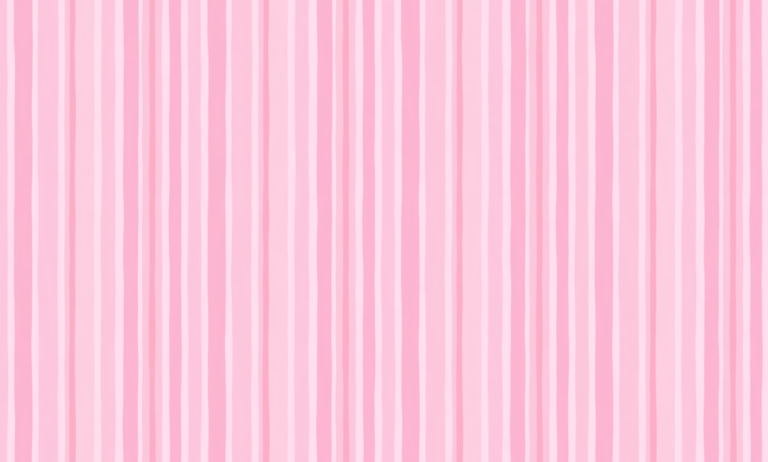
A Shadertoy shader for this pattern:

```glsl
// Pink hand-painted vertical stripes: one uneven group of bands repeats across.
// Bands are laid left to right, each covering the rest of the group from its
// leading edge on; gradient noise bends the edges and mottles the paint.

const float CANVAS_WIDTH = 768.0;  // design units across the canvas
const float PERIOD = 193.6;        // width of one group of bands
const float FIRST_GROUP = 14.2;    // where the first group begins
const float SEAM = 3.0;            // wrap point, inside the last pale band
const float WOBBLE = 1.3;          // edge drift
const float WOBBLE_LENGTH = 75.0;  // height of one edge bend
const float EDGE_SOFTNESS = 0.4;
const float MOTTLE = 0.008;        // paint unevenness

const int BANDS = 20;
const float WIDTHS[BANDS] = float[](
    18.0, 6.0, 20.0, 6.5, 4.7, 6.0, 18.8, 7.0, 14.0, 8.2,
    14.8, 4.0, 7.0, 6.2, 6.8, 7.0, 12.0, 7.0, 13.0, 6.6);

const int PALE = 0, LIGHT = 1, MID = 2, DARK = 3, DEEP = 4;
const int TONES[BANDS] = int[](
    DARK, PALE, MID, PALE, MID, DEEP, LIGHT, PALE, MID, PALE,
    DARK, PALE, MID, DEEP, MID, PALE, DARK, PALE, MID, PALE);

const vec3 PAINT[5] = vec3[](
    vec3(1.00, 0.87, 0.93),
    vec3(0.99, 0.81, 0.88),
    vec3(0.99, 0.78, 0.86),
    vec3(0.99, 0.71, 0.815),
    vec3(0.99, 0.68, 0.78));

vec2 hashGradient(vec2 cell) {
    vec3 p = fract(cell.xyx * vec3(0.1031, 0.1030, 0.0973));
    p += dot(p, p.yzx + 33.33);
    float angle = 6.2832 * fract((p.x + p.y) * p.z);
    return vec2(cos(angle), sin(angle));
}

float gradientNoise(vec2 p) {
    vec2 i = floor(p), f = fract(p);
    vec2 u = f * f * f * (f * (f * 6.0 - 15.0) + 10.0);
    vec2 e = vec2(0.0, 1.0);
    float a = dot(hashGradient(i), f);
    float b = dot(hashGradient(i + e.yx), f - e.yx);
    float c = dot(hashGradient(i + e.xy), f - e.xy);
    float d = dot(hashGradient(i + e.yy), f - e.yy);
    return mix(mix(a, b, u.x), mix(c, d, u.x), u.y);
}

// Sideways drift of one band edge at height y; the same in every group.
float edgeDrift(int band, float y) {
    vec2 p = vec2(float(band) * 7.37 + 0.5, y / WOBBLE_LENGTH);
    return WOBBLE * (gradientNoise(p) + 0.4 * gradientNoise(p * 2.7 + 19.0));
}

vec3 stripes(vec2 p, float soft) {
    float x = mod(p.x - FIRST_GROUP + SEAM, PERIOD);
    vec3 color = PAINT[PALE];
    float edge = SEAM;
    for (int i = 0; i < BANDS; i++) {
        float start = edge + edgeDrift(i, p.y);
        color = mix(color, PAINT[TONES[i]], smoothstep(start - soft, start + soft, x));
        edge += WIDTHS[i];
    }
    return color;
}

void mainImage(out vec4 fragColor, in vec2 fragCoord) {
    float pixel = CANVAS_WIDTH / iResolution.x;
    vec2 p = fragCoord * pixel;
    vec3 color = stripes(p, EDGE_SOFTNESS + 0.6 * pixel);

    // Faint brush streaks, stretched along the bands
    float streak = gradientNoise(p / vec2(9.0, 60.0)) + 0.5 * gradientNoise(p / 14.0);
    color += MOTTLE * streak * vec3(0.3, 1.0, 0.8);

    fragColor = vec4(clamp(color, 0.0, 1.0), 1.0);
}
```
